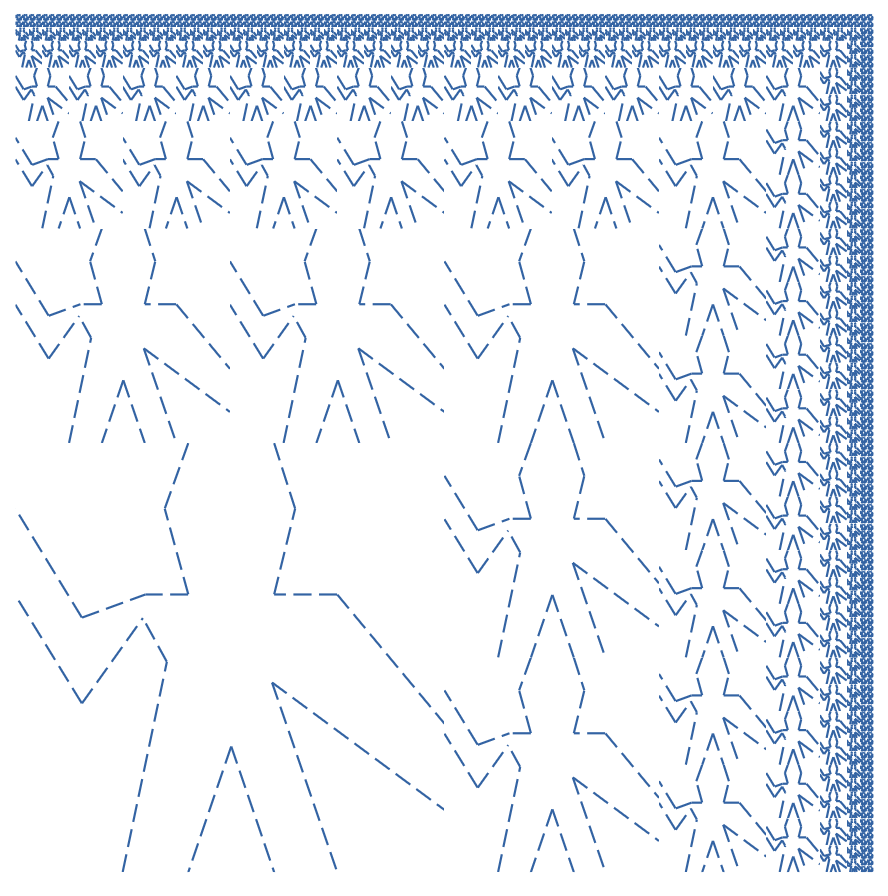
Give the GLSL for this pattern, as a WebGL 1 fragment shader.

```glsl
precision highp float;
// Dashed stick-outline figures in square tiles that halve toward the top and right edges.
uniform vec2 u_resolution;

float pixel;     // height of one pixel in canvas units
float tileSize;  // side of the current tile in canvas units
vec2 local;      // position within the tile, 0 to 1
float paper;     // share of the pixel left uncovered

float cover(float inside) {
  return clamp(inside / pixel + 0.5, 0.0, 1.0);
}

// Dashed line whose first dash starts at a; dash lengths ignore tile size.
void dashed(vec2 a, vec2 b) {
  const float dash = 0.0203;
  const float period = 0.0286;
  vec2 span = (b - a) * tileSize;
  vec2 offset = (local - a) * tileSize;
  float len = length(span);
  vec2 dir = span / len;
  float along = dot(offset, dir);
  float across = abs(dot(offset, vec2(-dir.y, dir.x)));
  float fromDash = abs(mod(along - 0.5 * dash + 0.5 * period, period) - 0.5 * period);
  float ink = cover(0.00122 - across);
  ink *= cover(0.5 * dash - fromDash);
  ink *= cover(min(along, len - along));
  paper *= 1.0 - ink;
}

void figure() {
  // Left leg and lower side of the raised arm
  dashed(vec2(0.25, 0.0), vec2(0.353, 0.49));
  dashed(vec2(0.353, 0.49), vec2(0.297, 0.592));
  dashed(vec2(0.155, 0.393), vec2(0.297, 0.592));
  dashed(vec2(0.155, 0.393), vec2(0.0, 0.645));
  // Inner legs
  dashed(vec2(0.503, 0.293), vec2(0.403, 0.0));
  dashed(vec2(0.503, 0.293), vec2(0.603, 0.0));
  // Right leg and lower side of the hanging arm
  dashed(vec2(0.598, 0.442), vec2(0.75, 0.0));
  dashed(vec2(0.598, 0.442), vec2(1.0, 0.145));
  // Upper side of the hanging arm, shoulder and right of the head
  dashed(vec2(0.75, 0.647), vec2(1.0, 0.346));
  dashed(vec2(0.75, 0.647), vec2(0.603, 0.647));
  dashed(vec2(0.603, 0.647), vec2(0.652, 0.847));
  dashed(vec2(0.603, 1.0), vec2(0.652, 0.847));
  // Left of the head, shoulder and upper side of the raised arm
  dashed(vec2(0.403, 1.0), vec2(0.348, 0.847));
  dashed(vec2(0.403, 0.647), vec2(0.348, 0.847));
  dashed(vec2(0.403, 0.647), vec2(0.303, 0.647));
  dashed(vec2(0.155, 0.593), vec2(0.303, 0.647));
  dashed(vec2(0.155, 0.593), vec2(0.0, 0.847));
}

void main() {
  pixel = 1.0 / u_resolution.y;
  float side = 0.9577;
  vec2 fit = vec2(u_resolution.x / u_resolution.y / 0.9922, 1.0);
  vec2 p = gl_FragCoord.xy / u_resolution * fit * vec2(0.9922, 1.0);
  vec2 square = (p - vec2(0.0172, 0.0267)) / side;

  // Each L-shaped band is half as wide as the one before
  float edgeGap = max(1.0 - max(square.x, square.y), 0.0001);
  float level = clamp(floor(-log2(edgeGap)), 0.0, 6.0);
  float tiles = exp2(level + 1.0);
  tileSize = side / tiles;
  local = fract(square * tiles);

  paper = 1.0;
  figure();

  vec2 border = min(square, 1.0 - square) * side;
  float ink = (1.0 - paper) * cover(min(border.x, border.y));
  gl_FragColor = vec4(mix(vec3(1.0), vec3(0.2, 0.39, 0.64), ink), 1.0);
}
```
